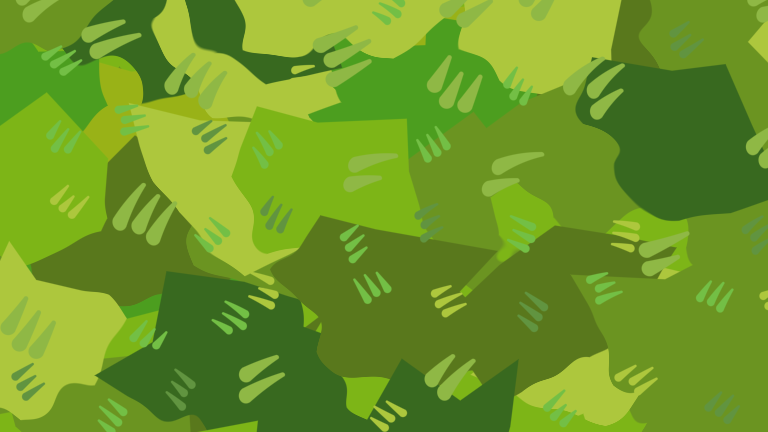
Write a Shadertoy shader that draws this pattern.

```glsl
// Palette
const vec3 LEAF = vec3(0.49, 0.71, 0.09);
const vec3 OLIVE = vec3(0.42, 0.58, 0.13);
const vec3 MOSS = vec3(0.35, 0.47, 0.11);
const vec3 STRAW = vec3(0.68, 0.78, 0.24);
const vec3 MUSTARD = vec3(0.60, 0.70, 0.09);
const vec3 PINE = vec3(0.22, 0.41, 0.12);
const vec3 GRASS = vec3(0.30, 0.62, 0.12);
const vec3 MINT = vec3(0.45, 0.75, 0.27);
const vec3 SAGE = vec3(0.38, 0.58, 0.25);
const vec3 PALE = vec3(0.56, 0.72, 0.27);

// Sizes, in canvas heights
const int LAYERS = 4;
const int CORNERS = 9;
const float PATCH_CELL = 0.38;
const float PATCH_RADIUS = 0.205;
const float WAVE_DEPTH = 0.09;
const float WAVE_SCALE = 7.0;
const float TUFT_CELL = 0.19;
const float TUFT_DENSITY = 0.92;
const float TAU = 6.2832;

float hash(vec2 p) {
    vec3 q = fract(p.xyx * vec3(0.1031, 0.1030, 0.0973));
    q += dot(q, q.yzx + 33.33);
    return fract((q.x + q.y) * q.z);
}

vec2 hash2(vec2 p) { return vec2(hash(p), hash(p + 57.3)); }

mat2 rotate(float a) {
    float c = cos(a), s = sin(a);
    return mat2(c, -s, s, c);
}

float slope(vec2 cell, vec2 offset) {
    float a = TAU * hash(cell);
    return dot(vec2(cos(a), sin(a)), offset);
}

float gradientNoise(vec2 p) {
    vec2 i = floor(p), f = fract(p), e = vec2(1, 0);
    vec2 u = f * f * f * (f * (f * 6.0 - 15.0) + 10.0);
    return mix(mix(slope(i, f), slope(i + e, f - e), u.x),
               mix(slope(i + e.yx, f - e.yx), slope(i + 1.0, f - 1.0), u.x), u.y);
}

// Patch corner: toothed along the top, rounder below
vec2 corner(int i, vec2 seed) {
    vec2 h = hash2(seed + float(i) * 7.31);
    float angle = TAU * (float(i) + 0.7 * (h.x - 0.5)) / float(CORNERS);
    float tooth = (i % 2 == 0 ? 0.2 : -0.2) * step(0.0, sin(angle));
    float radius = PATCH_RADIUS * (mix(0.78, 1.2, h.y) + tooth);
    return radius * vec2(1.22 * cos(angle), 0.86 * sin(angle));
}

// Signed distance to the patch polygon
float patchDistance(vec2 p, vec2 seed) {
    float d = 1e3, side = 1.0;
    vec2 a = corner(CORNERS - 1, seed);
    for (int i = 0; i < CORNERS; i++) {
        vec2 b = corner(i, seed), e = a - b, w = p - b;
        vec2 q = w - e * clamp(dot(w, e) / dot(e, e), 0.0, 1.0);
        d = min(d, dot(q, q));
        bvec3 c = bvec3(p.y >= b.y, p.y < a.y, e.x * w.y > e.y * w.x);
        if (all(c) || all(not(c))) side = -side;
        a = b;
    }
    return side * sqrt(d);
}

vec3 patchColour(float h) {
    if (h < 0.30) return LEAF;
    if (h < 0.47) return OLIVE;
    if (h < 0.57) return MOSS;
    if (h < 0.70) return STRAW;
    if (h < 0.77) return MUSTARD;
    if (h < 0.89) return PINE;
    return GRASS;
}

// Three bent, tapering strokes with a round lower end
float tuftDistance(vec2 p, vec2 seed, float big) {
    float len = mix(0.052, 0.095, big), head = mix(0.0095, 0.018, big);
    float gap = mix(0.026, 0.042, big), d = 1e3;
    float count = 3.0 - step(0.5, big) * step(0.5, hash(seed + 4.4));
    for (float k = 0.0; k < count; k++) {
        vec2 h = hash2(seed + k * 3.7);
        vec2 q = p - vec2((h.x - 0.5) * gap - 0.5 * len, (k - 0.5 * (count - 1.0)) * gap);
        float size = len * mix(0.7, 1.1, h.y);
        q.y += 2.5 * q.x * (q.x - size) * (hash(seed + 6.1) - 0.2);
        float t = clamp(q.x / size, 0.0, 1.0);
        d = min(d, length(q - vec2(t * size, 0)) - head * mix(1.0, 0.3, t));
    }
    return d;
}

void mainImage(out vec4 fragColor, in vec2 fragCoord) {
    vec2 uv = fragCoord / iResolution.y;
    float soft = 0.8 / iResolution.y;
    vec3 colour = LEAF;

    // Overlapping patches, lower rows in front
    for (int layer = 0; layer < LAYERS; layer++) {
        vec2 grid = uv / PATCH_CELL + float(layer) * vec2(10.37, 17.61);
        for (int y = 1; y >= -1; y--)
        for (int x = -1; x <= 1; x++) {
            vec2 cell = floor(grid) + vec2(x, y);
            vec2 seed = cell + float(layer) * 41.0;
            vec2 p = (grid - cell - 0.5 - 0.6 * (hash2(seed) - 0.5)) * PATCH_CELL;
            if (length(p) > 0.42) continue;
            p = rotate(1.5 * (hash(seed + 9.2) - 0.5)) * p;
            float wave = gradientNoise(p * WAVE_SCALE + seed * 3.17);
            p += WAVE_DEPTH * wave * smoothstep(0.02, -0.12, p.y);
            float mask = smoothstep(soft, -soft, patchDistance(p, seed));
            colour = mix(colour, patchColour(hash(seed + 23.9)), mask);
        }
    }

    // Grass tufts
    vec2 grid = uv / TUFT_CELL;
    for (int y = -1; y <= 1; y++)
    for (int x = -1; x <= 1; x++) {
        vec2 cell = floor(grid) + vec2(x, y), seed = cell + 211.0;
        if (hash(seed + 1.9) > TUFT_DENSITY) continue;
        vec2 p = (grid - cell - 0.5 - 0.7 * (hash2(seed) - 0.5)) * TUFT_CELL;
        float kind = hash(seed + 15.7), big = step(0.7, kind);
        if (big < 0.5 && hash(seed + 8.3) < 0.35) p.x = -p.x;
        p = rotate(mix(0.2, 1.1, hash(seed + 31.3))) * p;
        vec3 ink = kind < 0.34 ? MINT : kind < 0.58 ? SAGE : kind < 0.7 ? STRAW : PALE;
        colour = mix(colour, ink, smoothstep(soft, -soft, tuftDistance(p, seed, big)));
    }
    fragColor = vec4(colour, 1.0);
}
```
